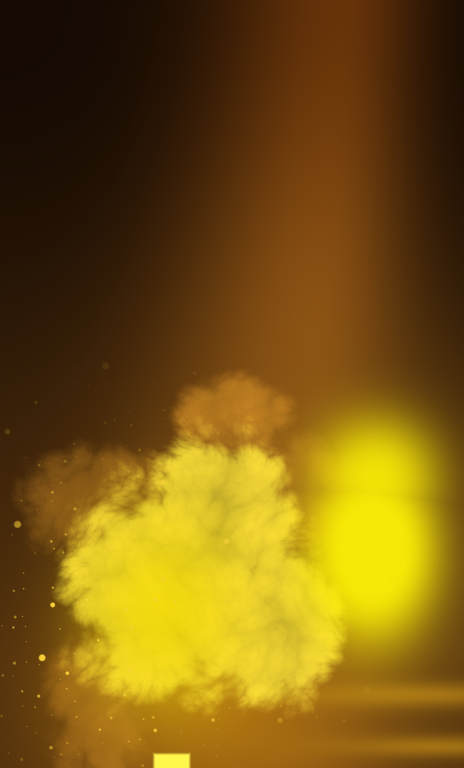
Give the GLSL for this background, as a WebGL 2 fragment shader.

```glsl
#version 300 es
precision highp float;

#define BEAM_LEFT 0.30
#define BEAM_RIGHT 0.19
#define SMOKE_SCALE 17.0
#define SMOKE_RAGGED 0.85
#define SMOKE_SOFT 0.42
#define GLOW_POWER 0.97
#define SPARK_CELLS 26.0
#define SPARK_DENSITY 0.22

uniform vec2 u_resolution;
out vec4 fragColor;

const vec3 SOOT = vec3(0.085, 0.040, 0.010);
const vec3 UMBER = vec3(0.29, 0.17, 0.045);
const vec3 AMBER = vec3(0.55, 0.32, 0.075);
const vec3 OCHRE = vec3(0.69, 0.46, 0.12);
const vec3 SULPHUR = vec3(0.87, 0.78, 0.20);
const vec3 YELLOW = vec3(0.98, 0.93, 0.02);

vec2 hash2(vec2 p) {
  return fract(sin(vec2(dot(p, vec2(127.1, 311.7)), dot(p, vec2(269.5, 183.3)))) * 43758.5);
}

// Rounded cellular noise: bright puffs around each feature point
float puffs(vec2 p) {
  vec2 cell = floor(p), f = fract(p);
  float nearest = 1.5;
  for (int y = -1; y <= 1; y++)
    for (int x = -1; x <= 1; x++) {
      vec2 o = vec2(x, y);
      vec2 d = o + hash2(cell + o) - f;
      nearest = min(nearest, dot(d, d));
    }
  return 1.0 - nearest;
}

// Layered puffs, each octave rotated and bent by sines
float billow(vec2 p) {
  float sum = 0.0, amp = 0.5;
  for (int i = 0; i < 5; i++) {
    p += 0.18 * sin(p.yx * 1.7 + float(i));
    sum += amp * puffs(p);
    p = mat2(1.6, 1.2, -1.2, 1.6) * p + 3.7;
    amp *= 0.52;
  }
  return sum;
}

float ellipse(vec2 p, vec2 center, vec2 radius) {
  return 1.0 - length((p - center) / radius);
}

float glow(vec2 p, vec2 center, vec2 radius) {
  vec2 d = (p - center) / radius;
  return exp(-dot(d, d));
}

// Dark room with a slanted warm beam
vec3 backdrop(vec2 uv) {
  float d = uv.x - mix(0.60, 0.74, uv.y);
  float spread = mix(1.25, 0.9, uv.y);
  d /= (d < 0.0 ? BEAM_LEFT : BEAM_RIGHT) * spread;
  vec3 shade = mix(UMBER, SOOT, smoothstep(0.1, 0.95, uv.y));
  vec3 light = mix(AMBER, vec3(0.40, 0.20, 0.035), smoothstep(0.55, 1.0, uv.y));
  return mix(shade, light, exp(-d * d));
}

// Scattered embers, one candidate per cell
float embers(vec2 p, float cells) {
  vec2 g = p * cells, id = floor(g);
  vec2 r = hash2(id + 9.0), s = hash2(id + 41.0);
  float size = mix(0.03, 0.12, s.y * s.y * s.y);
  float d = length(g - id - 0.2 - 0.6 * r);
  float soft = max(0.03, cells / u_resolution.y);
  return step(s.x, SPARK_DENSITY) * (1.0 - smoothstep(size - soft, size + soft, d));
}

void main() {
  vec2 uv = gl_FragCoord.xy / u_resolution;
  vec2 p = vec2(uv.x * 0.605, uv.y);
  vec3 color = backdrop(uv);

  // Warm haze and floor streaks
  color = mix(color, vec3(0.52, 0.36, 0.09), 0.7 * glow(p, vec2(0.46, 0.27), vec2(0.24, 0.24)));
  color = mix(color, vec3(0.70, 0.46, 0.06), 0.8 * glow(p, vec2(0.28, 0.08), vec2(0.19, 0.13)));
  float streaks = glow(p, vec2(0.56, 0.095), vec2(0.17, 0.016)) + glow(p, vec2(0.58, 0.028), vec2(0.14, 0.014));
  color = mix(color, vec3(0.80, 0.58, 0.09), 0.6 * streaks);

  // Smoke: head, body, flanks and lower wisps
  float n = billow(p * SMOKE_SCALE);
  float ragged = (n - 0.62) * SMOKE_RAGGED;
  float head = ellipse(p, vec2(0.305, 0.455), vec2(0.080, 0.060));
  float body = ellipse(p, vec2(0.290, 0.325), vec2(0.105, 0.115));
  body = max(body, ellipse(p, vec2(0.215, 0.230), vec2(0.135, 0.150)));
  body = max(body, ellipse(p, vec2(0.355, 0.190), vec2(0.095, 0.110)));
  float wisps = ellipse(p, vec2(0.135, 0.345), vec2(0.110, 0.080));
  wisps = max(wisps, ellipse(p, vec2(0.125, 0.080), vec2(0.070, 0.120)));
  wisps = max(wisps, ellipse(p, vec2(0.375, 0.360), vec2(0.100, 0.080)));
  float relief = 0.72 + 0.45 * n;
  color = mix(color, OCHRE * relief, 0.5 * smoothstep(0.0, 0.6, wisps + ragged));
  color = mix(color, OCHRE * relief, 0.85 * smoothstep(0.0, SMOKE_SOFT, head + ragged * 0.6));
  color = mix(color, SULPHUR * relief, 0.9 * smoothstep(0.0, SMOKE_SOFT, body + ragged));

  // Yellow fires
  float fire = glow(p, vec2(0.485, 0.285), vec2(0.092, 0.130));
  fire = max(fire, 0.75 * glow(p, vec2(0.490, 0.375), vec2(0.095, 0.095)));
  color = mix(color, YELLOW, GLOW_POWER * smoothstep(0.0, 0.85, fire));
  color = mix(color, vec3(0.96, 0.87, 0.03), 0.85 * glow(p, vec2(0.215, 0.205), vec2(0.095, 0.115)));

  // Embers and the bright shard on the floor
  float zone = glow(p, vec2(0.16, 0.19), vec2(0.19, 0.20));
  float sparks = embers(p, SPARK_CELLS) + 0.7 * embers(p + 2.3, SPARK_CELLS * 2.3);
  color = mix(color, vec3(0.98, 0.82, 0.22), min(1.0, sparks * zone * 1.4));
  vec2 shard = abs(p - vec2(0.224, 0.008)) - vec2(0.024, 0.011);
  float edge = max(shard.x, shard.y);
  color = mix(color, vec3(1.0, 0.97, 0.30), 1.0 - smoothstep(-0.003, 0.002, edge));

  fragColor = vec4(color, 1.0);
}
```
